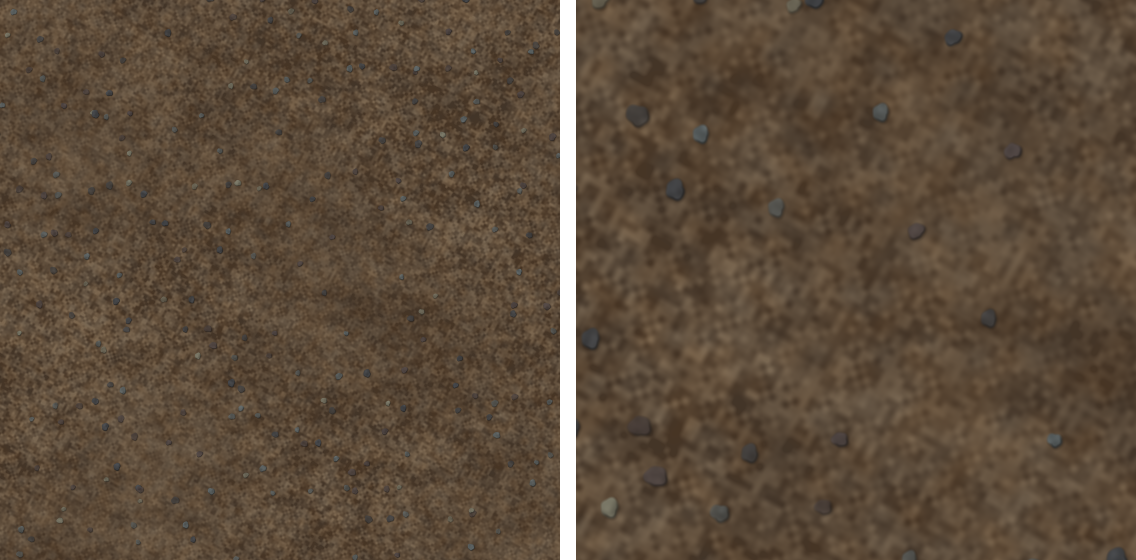
Left: the whole. Right: its middle third, enlarged.
A three.js fragment shader for this texture:

```glsl
// Brown packed earth with mottled grain and small scattered slate pebbles.
varying vec2 vUv;

const vec3 DARK_SOIL = vec3(0.270, 0.207, 0.150);
const vec3 LIGHT_SOIL = vec3(0.460, 0.385, 0.300);
const vec3 RUST_TINT = vec3(0.022, 0.000, -0.020);
const vec3 SLATE = vec3(0.255, 0.265, 0.280);
const vec3 UMBER = vec3(0.300, 0.265, 0.260);
const vec3 BLUE_GREY = vec3(0.350, 0.380, 0.385);
const vec3 PALE_STONE = vec3(0.450, 0.445, 0.385);
const float PEBBLE_CELLS = 24.0;
const float PEBBLE_DENSITY = 0.42;
const float EDGE = 0.0011;

float hash(vec2 p) {
  vec3 q = fract(vec3(p.xyx) * 0.1031);
  q += dot(q, q.yzx + 33.33);
  return fract((q.x + q.y) * q.z);
}

vec2 hash2(vec2 p) {
  return vec2(hash(p + 17.3), hash(p + 71.9));
}

vec2 rotate(vec2 p, float angle) {
  float c = cos(angle);
  float s = sin(angle);
  return vec2(c * p.x - s * p.y, s * p.x + c * p.y);
}

// Smooth value noise in 0..1
float noise(vec2 p) {
  vec2 cell = floor(p);
  vec2 f = fract(p);
  f = f * f * (3.0 - 2.0 * f);
  float low = mix(hash(cell), hash(cell + vec2(1.0, 0.0)), f.x);
  float high = mix(hash(cell + vec2(0.0, 1.0)), hash(cell + 1.0), f.x);
  return mix(low, high, f.y);
}

// Noise centred on zero, turned to hide its lattice
float layer(vec2 uv, float frequency, float angle) {
  return noise(rotate(uv, angle) * frequency + frequency * 1.7 + 40.0) - 0.5;
}

// Faint clouds, blotches and strong fine grain
vec3 soil(vec2 uv) {
  vec2 stretched = uv * vec2(0.8, 1.15);
  float grainAmount = 0.80 + 0.6 * layer(uv, 4.0, 0.9);
  float tone = 0.49;
  tone += 0.13 * layer(stretched, 3.5, 0.3);
  tone += 0.20 * layer(stretched, 10.0, 0.2);
  tone += 0.29 * layer(stretched, 22.0, -0.3);
  tone += 0.34 * layer(stretched, 48.0, 0.6);
  tone += 0.58 * grainAmount * layer(uv, 105.0, 1.1);
  tone += 0.98 * grainAmount * layer(uv, 225.0, 0.5);
  vec3 colour = mix(DARK_SOIL, LIGHT_SOIL, clamp(tone, 0.0, 1.1));
  return colour + RUST_TINT * layer(uv, 75.0, 0.8);
}

// Signed distance to a lumpy, nearly round stone
float stoneDistance(vec2 p, float radius, float phase) {
  float angle = atan(p.y, p.x);
  float lumps = 0.09 * sin(2.0 * angle + phase) + 0.06 * sin(3.0 * angle + 2.3 * phase)
    + 0.04 * sin(5.0 * angle - phase);
  return length(p) - radius * (1.0 + lumps);
}

vec3 stoneColour(float kind) {
  vec3 colour = mix(SLATE, UMBER, step(0.32, kind));
  colour = mix(colour, BLUE_GREY, step(0.60, kind));
  return mix(colour, PALE_STONE, step(0.87, kind));
}

// Lays one stone over the ground, with a shaded rim at lower right
vec3 addStone(vec3 ground, vec2 p, vec2 id) {
  float kind = hash(id + 5.7);
  float radius = mix(0.0045, 0.0064, hash(id + 9.1)) * mix(1.1, 0.9, kind);
  float phase = 6.2832 * hash(id + 13.5);
  float d = stoneDistance(p, radius, phase);
  float facing = dot(p, vec2(-0.6, 0.8)) / radius;
  float rim = smoothstep(-0.0020, -0.0002, d) * smoothstep(0.4, -0.7, facing);
  float shadow = 1.0 - smoothstep(-EDGE, 0.0018, stoneDistance(p - vec2(0.0005, -0.0006), radius, phase));
  float cover = 1.0 - smoothstep(-EDGE, EDGE, d);
  vec3 stone = stoneColour(kind) * (1.0 + 0.06 * facing - 0.36 * rim);
  stone *= 1.0 + 0.28 * layer(p + id, 230.0, 0.4);
  float opacity = mix(0.55, 0.95, hash(id + 21.3));
  return mix(ground * (1.0 - 0.22 * shadow), stone, cover * opacity);
}

// Jittered cells, each holding at most one stone
vec3 addPebbles(vec3 ground, vec2 uv) {
  vec2 home = floor(uv * PEBBLE_CELLS);
  vec3 colour = ground;
  for (int y = -1; y <= 1; y++) {
    for (int x = -1; x <= 1; x++) {
      vec2 id = home + vec2(float(x), float(y));
      vec2 centre = (id + hash2(id)) / PEBBLE_CELLS;
      if (hash(id + 3.1) < PEBBLE_DENSITY) {
        colour = addStone(colour, uv - centre, id);
      }
    }
  }
  return colour;
}

void main() {
  gl_FragColor = vec4(addPebbles(soil(vUv), vUv), 1.0);
}
```
